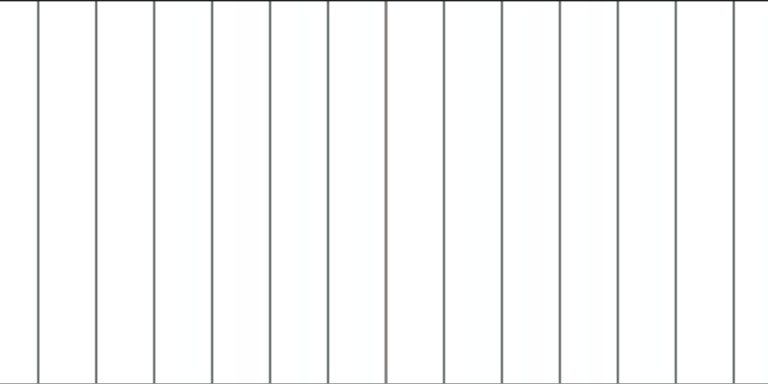
A WebGL 1 fragment shader for this pattern:

```glsl
precision highp float;
// White boards split by thin grey vertical seams, with a dark top edge and a faint bottom edge.

uniform vec2 u_resolution;

float hash(float n) {
  return fract(sin(n * 127.1) * 43758.5453);
}

// Soft line: 1 at its centre, fading to 0 at the given reach.
float softLine(float dist, float reach) {
  return 1.0 - smoothstep(0.0, reach, abs(dist));
}

// Band of a given depth measured inward from an edge.
float edgeBand(float dist, float depth, float pixel) {
  return clamp((depth - dist) / pixel + 0.5, 0.0, 1.0);
}

void main() {
  // Canvas height is 1; x keeps the same scale.
  vec2 p = gl_FragCoord.xy / u_resolution.y;
  float pixel = 1.0 / u_resolution.y;
  float spacing = 0.15094;

  // Nearest seam: its index and the signed distance to it.
  float cell = (p.x - 0.0996) / spacing;
  float seam = floor(cell + 0.5);
  float dist = (cell - seam) * spacing;

  // Boards: nearly white, with a very faint cool tint in soft stripes.
  float board = floor(cell);
  float stripe = smoothstep(0.2, 0.5, fract(cell)) * smoothstep(1.0, 0.7, fract(cell));
  vec3 color = vec3(1.0) - vec3(0.006, 0.003, 0.003) * stripe * hash(board + 31.0);

  // Seams: the middle one is a little wider, paler and warmer.
  float middle = 1.0 - step(0.5, abs(seam - 6.0));
  float reach = max(mix(0.0059, 0.0072, middle), 1.2 * pixel);
  vec3 ink = mix(vec3(0.39, 0.41, 0.41), vec3(0.47, 0.46, 0.45), middle);
  ink += 0.03 * (hash(seam + 5.0) - 0.5);
  color = mix(color, ink, softLine(dist, reach));

  // Top and bottom edges.
  color = mix(color, vec3(0.12), edgeBand(1.0 - p.y, 0.0036, pixel));
  color = mix(color, vec3(0.55, 0.56, 0.56), 0.8 * edgeBand(p.y, 0.0025, pixel));

  gl_FragColor = vec4(color, 1.0);
}
```
